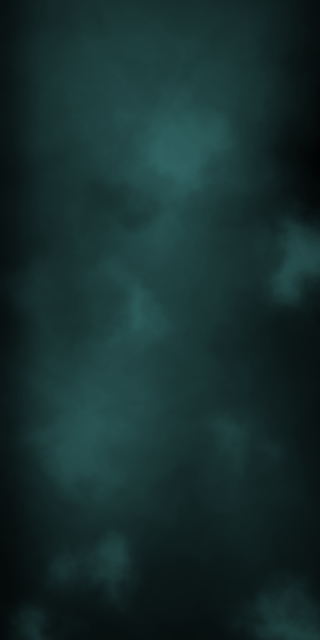
Reproduce this background procedurally as a Shadertoy shader.

```glsl
#define BASE_LIGHT 0.045
#define TEAL vec3(0.48, 1.0, 0.99)
#define NOISE_SCALE 5.0
#define OCTAVES 6
#define GLOW_WARP 0.09
#define PUFF_WARP 0.20
#define TEXTURE_DEPTH 0.22
#define EDGE_SHADE 0.65
#define GLOWS 8
#define PUFFS 12

// Broad glows: centre xy, radii zw, in canvas widths
const vec4 glowShape[GLOWS] = vec4[](
    vec4(0.30, 1.70, 0.32, 0.50), vec4(0.62, 1.60, 0.25, 0.60),
    vec4(0.52, 1.15, 0.25, 0.50), vec4(0.25, 0.72, 0.27, 0.40),
    vec4(0.80, 0.50, 0.20, 0.40), vec4(0.45, 0.60, 0.25, 0.50),
    vec4(0.80, 1.75, 0.20, 0.35), vec4(1.02, 1.52, 0.14, 0.32));
const float glowLight[GLOWS] = float[](
    0.18, 0.10, 0.10, 0.19, 0.09, 0.06, 0.07, -0.06);

// Smoke puffs: centre xy, radius, light (negative is a dark gap)
const vec4 puffs[PUFFS] = vec4[](
    vec4(0.57, 1.50, 0.12, 0.08), vec4(0.40, 1.03, 0.09, 0.06),
    vec4(0.24, 0.58, 0.12, 0.06), vec4(0.31, 0.24, 0.09, 0.13),
    vec4(0.92, 1.14, 0.13, 0.19), vec4(1.00, 1.25, 0.10, 0.12),
    vec4(0.74, 0.62, 0.10, 0.08), vec4(0.90, 0.05, 0.10, 0.18),
    vec4(0.10, 0.02, 0.09, 0.14), vec4(0.10, 1.12, 0.10, 0.06),
    vec4(0.33, 1.38, 0.08, -0.05), vec4(0.27, 0.99, 0.08, -0.05));

vec2 hashGradient(vec2 cell) {
    vec3 h = fract(cell.xyx * vec3(0.1031, 0.1030, 0.0973));
    h += dot(h, h.yzx + 33.33);
    float angle = 6.28318 * fract((h.x + h.y) * h.z);
    return vec2(cos(angle), sin(angle));
}

float gradientNoise(vec2 p) {
    vec2 cell = floor(p), f = fract(p);
    vec2 u = f * f * f * (f * (f * 6.0 - 15.0) + 10.0);
    vec2 e = vec2(0.0, 1.0);
    float a = dot(hashGradient(cell), f);
    float b = dot(hashGradient(cell + e.yx), f - e.yx);
    float c = dot(hashGradient(cell + e.xy), f - e.xy);
    float d = dot(hashGradient(cell + e.yy), f - e.yy);
    return mix(mix(a, b, u.x), mix(c, d, u.x), u.y);
}

float fbm(vec2 p) {
    float sum = 0.0, amplitude = 0.5;
    for (int i = 0; i < OCTAVES; i++) {
        sum += amplitude * gradientNoise(p);
        p = mat2(1.6, 1.2, -1.2, 1.6) * p + 7.3;
        amplitude *= 0.5;
    }
    return sum;
}

float gaussian(vec2 d) {
    return exp(-dot(d, d));
}

void mainImage(out vec4 fragColor, in vec2 fragCoord) {
    vec2 p = fragCoord / iResolution.xy * vec2(1.0, 2.0);

    // Turbulent displacement of the smoke
    vec2 q = p * NOISE_SCALE;
    vec2 warp = vec2(fbm(q + 3.7), fbm(q + 21.4));
    float wisps = fbm(q * 1.3 + warp * 1.5 + 40.0);

    // Soft lighting
    float light = BASE_LIGHT;
    vec2 glowPos = p + GLOW_WARP * warp;
    for (int i = 0; i < GLOWS; i++) {
        vec4 g = glowShape[i];
        light += glowLight[i] * gaussian((glowPos - g.xy) / g.zw);
    }

    // Ragged puffs and gaps
    vec2 puffPos = p + PUFF_WARP * warp;
    for (int i = 0; i < PUFFS; i++) {
        vec4 s = puffs[i];
        light += s.w * gaussian((puffPos - s.xy) / s.z);
    }

    // Fine texture and darker left edge
    light *= 1.0 + TEXTURE_DEPTH * wisps;
    light *= mix(EDGE_SHADE, 1.0, smoothstep(0.0, 0.15, p.x));
    fragColor = vec4(TEAL * max(light, 0.0), 1.0);
}
```
